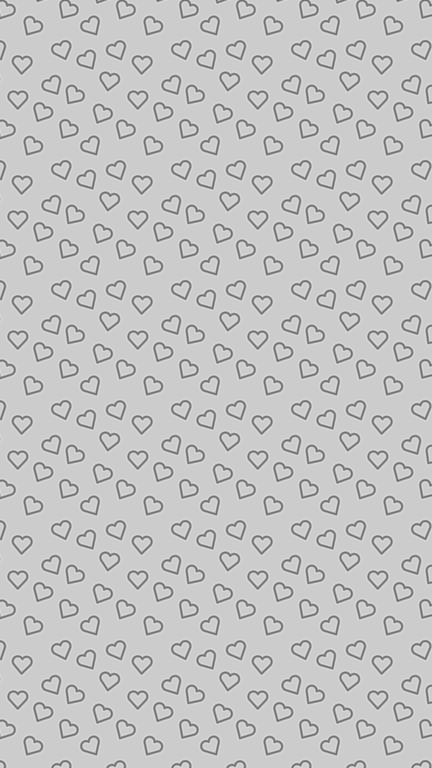
This pattern is drawn by a WebGL 1 fragment shader. Its source:

```glsl
precision highp float;
// Thin outlined hearts scattered on grey paper, in a square repeating tile.
// Each tile holds a jittered lattice of tilted hearts; the distance to the
// nearest outline gives a soft ink line with a faint light fringe.

uniform vec2 u_resolution;

#define TILES_ACROSS 3.6     // tiles over the canvas width
#define HEARTS 14            // hearts per tile
#define LATTICE_STEP 4.0     // lattice rows climbed per column
#define JITTER 0.075         // random shift, in tiles
#define MAX_TILT 0.65        // radians to either side
#define HEART_SIZE 0.131     // tiles per heart unit
#define STROKE 0.0156        // soft half width of the line, in tiles
#define FRINGE 0.042         // brightness of the light fringe
#define PAPER vec3(0.80)
#define INK vec3(0.43)

vec3 hash3(float n) {
  vec3 p = fract(vec3(n) * vec3(0.1031, 0.1030, 0.0973));
  p += dot(p, p.yzx + 33.33);
  return fract((p.xxy + p.yzz) * p.zyx);
}

mat2 rotation(float angle) {
  float c = cos(angle), s = sin(angle);
  return mat2(c, s, -s, c);
}

float segmentDistance(vec2 p, vec2 a, vec2 b) {
  vec2 ab = b - a;
  return length(p - a - ab * clamp(dot(p - a, ab) / dot(ab, ab), 0.0, 1.0));
}

// Distance to a heart outline: a round lobe and a straight flank, mirrored.
float heartOutline(vec2 p) {
  const vec2 lobe = vec2(0.28, 0.0);
  const float radius = 0.32;
  const vec2 dip = vec2(0.0, 0.155);
  const vec2 shoulder = vec2(0.514, -0.218);
  const vec2 tip = vec2(0.0, -0.77);

  p.x = abs(p.x);
  float d = min(segmentDistance(p, shoulder, tip), length(p - dip));
  vec2 chord = shoulder - dip, q = p - dip;
  if (chord.x * q.y > chord.y * q.x) {
    d = min(d, abs(length(p - lobe) - radius));
  }
  return d;
}

// Distance to the nearest outline in the repeating tile.
float scatteredHearts(vec2 uv) {
  float nearest = 1.0;
  for (int i = 0; i < HEARTS; i++) {
    float n = float(i);
    vec3 rnd = hash3(n + 7.0) - 0.5;
    vec2 center = vec2(n, n * LATTICE_STEP) / float(HEARTS) + JITTER * rnd.xy;
    vec2 p = fract(uv - center + 0.5) - 0.5;
    p = rotation(2.0 * MAX_TILT * rnd.z) * p / HEART_SIZE;
    p.y -= 0.225;  // middle of the heart on the lattice point
    nearest = min(nearest, heartOutline(p) * HEART_SIZE);
  }
  return nearest;
}

void main() {
  vec2 uv = gl_FragCoord.xy / u_resolution.x * TILES_ACROSS;
  float pixel = TILES_ACROSS / u_resolution.x;

  // Line profile: dark core, then the fringe, then plain paper.
  float d = scatteredHearts(uv) / max(STROKE, pixel);
  float ink = 1.0 - smoothstep(0.0, 1.0, d);
  float fringe = smoothstep(0.75, 1.0, d) * (1.0 - smoothstep(1.3, 1.6, d));

  gl_FragColor = vec4(mix(PAPER, INK, ink) + FRINGE * fringe, 1.0);
}
```
